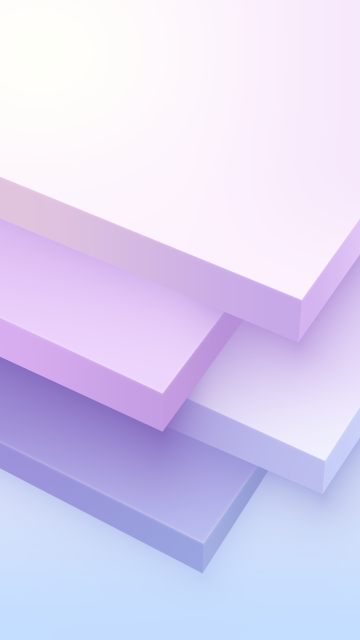
Give the GLSL for this background, as a WebGL 2 fragment shader.

```glsl
#version 300 es
precision highp float;

uniform vec2 u_resolution;
out vec4 fragColor;

// A slab seen from above: front corner of its top, the foot below it,
// and the slopes of the left and right edges at both levels.
struct Slab {
    vec2 corner;
    vec2 foot;
    vec2 topSlopes;
    vec2 footSlopes;
};

struct Faces {
    vec3 leftFar;
    vec3 leftNear;
    vec3 rightNear;
    vec3 rightFar;
};

// Signed distance above a sloped line through an anchor
float aboveLine(vec2 p, vec2 anchor, float slope) {
    vec2 d = p - anchor;
    return (d.y - slope * d.x) * inversesqrt(1.0 + slope * slope);
}

// Distances inside the left and right edges of a wedge
vec2 wedge(vec2 p, vec2 anchor, vec2 slopes) {
    return vec2(aboveLine(p, anchor, slopes.x), aboveLine(p, anchor, slopes.y));
}

float coverage(float d, float pixel) {
    return smoothstep(-pixel, pixel, d);
}

float softSpot(vec2 p, vec2 center, vec2 radius) {
    vec2 d = (p - center) / radius;
    return exp(-dot(d, d));
}

// Soft shadow that fades away from the slab's lower outline
vec3 castShadow(vec3 base, vec2 p, Slab s, vec3 tint, float strength, float spread) {
    float d = length(max(-wedge(p, s.foot, s.footSlopes), 0.0));
    return mix(base, tint, strength * exp(-d / spread));
}

vec3 paintSlab(vec3 base, vec2 p, Slab s, vec3 top, Faces f, float pixel) {
    vec2 outline = wedge(p, s.foot, s.footSlopes);
    vec2 upper = wedge(p, s.corner, s.topSlopes);
    float body = min(outline.x, outline.y);
    float lid = min(upper.x, upper.y);

    // Side faces, divided by the vertical front edge
    float drop = (s.corner.y - p.y) / (s.corner.y - s.foot.y);
    float side = p.x - mix(s.corner.x, s.foot.x, drop);
    vec3 left = mix(f.leftFar, f.leftNear, smoothstep(0.0, s.corner.x, p.x));
    vec3 right = mix(f.rightNear, f.rightFar, smoothstep(0.0, 0.12, side));
    vec3 color = mix(left, right, coverage(side, pixel));

    // Lid and its thin bright rim
    color = mix(color, top, coverage(lid, pixel));
    color = mix(color, vec3(1.0, 0.97, 1.0), 0.3 * exp(-abs(lid) / 0.0016));
    return mix(base, color, coverage(body, pixel));
}

void main() {
    vec2 p = gl_FragCoord.xy / u_resolution * vec2(0.5625, 1.0);
    float pixel = 0.7 / u_resolution.y;

    Slab upperSlab = Slab(vec2(0.4714, 0.5313), vec2(0.4661, 0.4648), vec2(-0.409, 1.40), vec2(-0.416, 1.43));
    Slab pinkSlab = Slab(vec2(0.2539, 0.3854), vec2(0.2539, 0.3255), vec2(-0.467, 1.32), vec2(-0.4615, 1.38));
    Slab paleSlab = Slab(vec2(0.5078, 0.2799), vec2(0.5039, 0.2279), vec2(-0.4545, 1.55), vec2(-0.434, 1.51));
    Slab blueSlab = Slab(vec2(0.3177, 0.1510), vec2(0.3164, 0.1042), vec2(-0.50, 1.44), vec2(-0.5185, 1.56));

    // Floor
    vec3 color = mix(vec3(0.77, 0.87, 1.0), vec3(0.86, 0.90, 0.985), smoothstep(0.0, 0.27, p.y));

    // Blue slab, lowest
    color = castShadow(color, p, blueSlab, vec3(0.66, 0.72, 0.92), 0.4, 0.025);
    vec3 top = mix(vec3(0.74, 0.76, 0.95), vec3(0.65, 0.58, 0.86), smoothstep(0.12, 0.42, p.y));
    color = paintSlab(color, p, blueSlab, top, Faces(vec3(0.62, 0.59, 0.87), vec3(0.60, 0.65, 0.88),
        vec3(0.64, 0.69, 0.89), vec3(0.56, 0.60, 0.82)), pixel);

    // Pale slab on the right
    color = castShadow(color, p, paleSlab, vec3(0.57, 0.58, 0.84), 0.6, 0.04);
    top = mix(vec3(0.95, 0.95, 1.0), vec3(0.92, 0.87, 0.99), smoothstep(0.28, 0.50, p.y));
    color = paintSlab(color, p, paleSlab, top, Faces(vec3(0.70, 0.63, 0.87), vec3(0.74, 0.75, 0.94),
        vec3(0.78, 0.81, 0.97), vec3(0.83, 0.86, 0.99)), pixel);

    // Pink slab on the left
    float strength = mix(0.8, 0.4, smoothstep(0.24, 0.34, p.x));
    color = castShadow(color, p, pinkSlab, vec3(0.51, 0.39, 0.73), strength, 0.065);
    top = mix(vec3(0.93, 0.84, 0.99), vec3(0.90, 0.77, 0.97), smoothstep(0.40, 0.66, p.y));
    color = paintSlab(color, p, pinkSlab, top, Faces(vec3(0.85, 0.68, 0.94), vec3(0.77, 0.62, 0.89),
        vec3(0.77, 0.61, 0.88), vec3(0.73, 0.57, 0.85)), pixel);

    // Upper slab with a warm glow at its far left
    strength = mix(0.35, 0.75, smoothstep(0.25, 0.40, p.x));
    color = castShadow(color, p, upperSlab, vec3(0.70, 0.56, 0.85), strength, 0.045);
    top = mix(vec3(0.99, 0.95, 0.995), vec3(0.965, 0.91, 0.985), smoothstep(0.25, 0.6, p.x) * smoothstep(0.5, 0.75, p.y));
    top = mix(top, vec3(1.0, 1.0, 0.98), softSpot(p, vec2(0.06, 0.92), vec2(0.24, 0.19)));
    color = paintSlab(color, p, upperSlab, top, Faces(vec3(0.88, 0.77, 0.87), vec3(0.78, 0.66, 0.91),
        vec3(0.83, 0.70, 0.94), vec3(0.89, 0.79, 0.97)), pixel);

    fragColor = vec4(color, 1.0);
}
```
